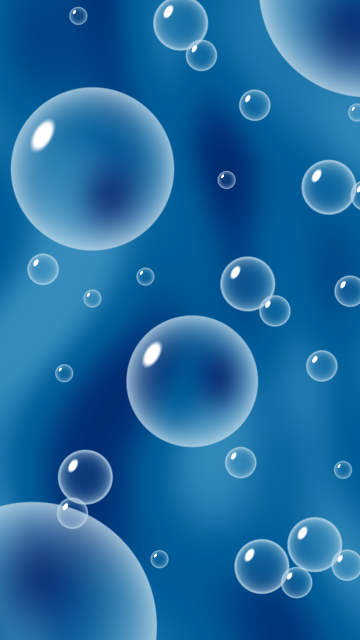
A Shadertoy shader for this background:

```glsl
// Soft vertical streaks of light and dark water from layered sines
vec3 water(vec2 p) {
    float sway = .1 - 1.65 * sin(5.2 * (p.y - .8));
    float f = .52 * cos(6. * p.x + sway)
            + .28 * sin(11. * p.x - 2.3 * p.y + 1.2 * sin(3. * p.y) + 1.6)
            + .18 * sin(17. * p.x + 1.8 * sin(2.6 * p.y + 5. * p.x));
    float light = .5 + .5 * f;
    vec3 col = mix(vec3(0, .15, .42), vec3(0, .365, .60), smoothstep(-.1, .49, light));
    return mix(col, vec3(.21, .55, .74), smoothstep(.44, .94, light));
}

// Centre and radius of the i-th giant bubble, zigzagging down the canvas
vec3 giant(float i, float height) {
    float q = (i - 1.5) * (i - 1.5);
    float side = cos(3.14159 * i);
    float x = .62 - .163 * i + .22 * side + .08 * q;
    float y = (1.91 - .59 * i - .045 * q) * height / 1.778;
    return vec3(x, y, .19 + .059 * q - .022 * side);
}

void drawBubble(inout vec3 col, vec2 p, vec3 bubble) {
    vec2 q = (p - bubble.xy) / bubble.z;
    float d = length(q);
    float aa = 1. / (iResolution.x * bubble.z);
    if (d > 1. + aa) return;
    float inside = 1. - smoothstep(1. - aa, 1. + aa, d);
    float big = smoothstep(.08, .16, bubble.z);

    // Dark refraction, off centre in the giants
    float angle = 1.5 - 1.9 * bubble.y;
    vec2 e = q - .45 * vec2(cos(angle), sin(angle));
    float core = exp(-dot(e * e, vec2(7, 4)));
    col = mix(col, vec3(.02, .13, .42), .8 * core * big * inside);

    // Milky film, densest at the rim
    float film = mix(.07, 0., big) + mix(.6, .8, big) * pow(min(d, 1.), mix(3.6, 3.3, big));
    float rim = (1. - big) * smoothstep(.86, .97, d) * .2;
    col = mix(col, vec3(.76, .86, .92), inside * (film + rim));

    // Slanted glint at the upper left
    vec2 h = q - mix(vec2(-.45, .42), vec2(-.61, .41), big);
    vec2 axis = vec2(.51, .86);
    vec2 slant = vec2(dot(h, axis), dot(h, vec2(axis.y, -axis.x)));
    float glint = length(slant / mix(vec2(.29, .16), vec2(.23, .12), big));
    col = mix(col, vec3(1), 1. - smoothstep(.6, 1.1, glint));
}

void mainImage(out vec4 fragColor, in vec2 fragCoord) {
    vec2 p = fragCoord / iResolution.x;
    float height = iResolution.y / iResolution.x;
    vec3 col = water(p);

    for (float i = 0.; i < 4.; i++) drawBubble(col, p, giant(i, height));

    // Small bubbles on a low-discrepancy scatter, kept clear of the giants
    for (float k = 1.; k < 33.; k++) {
        vec2 centre = fract(k * vec2(.7549, .5698) + vec2(.1, .3)) * vec2(1, height);
        float size = floor(3. * fract(k * .618));
        float r = .076 * pow(.57, size);
        float gap = 1.;
        for (float i = 0.; i < 4.; i++) {
            vec3 g = giant(i, height);
            gap = min(gap, distance(centre, g.xy) - g.z - r);
        }
        if (gap < .005) continue;
        drawBubble(col, p, vec3(centre, r));

        // The largest of them carry a clinging companion
        if (size < .5) {
            vec2 dir = vec2(cos(k * 2.4), sin(k * 2.4));
            drawBubble(col, p, vec3(centre + 1.4 * r * dir, .57 * r));
        }
    }
    fragColor = vec4(col, 1);
}
```
